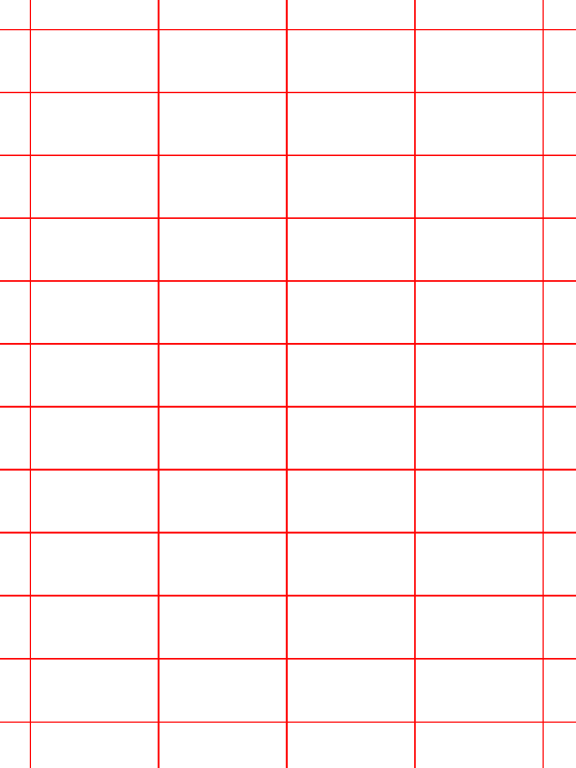
Give the GLSL for this pattern, as a WebGL 1 fragment shader.

```glsl
precision highp float;

uniform vec2 u_resolution;

const float PI = 3.14159265;
const vec3 PAPER = vec3(1.0);
const vec3 INK = vec3(1.0, 0.01, 0.01);

// Arch from 0 to 1 and back across the rules, peaking early for skew < 1
float skewedArch(float t, float skew) {
  return sin(PI * pow(clamp(t, 0.0, 1.0), skew));
}

// Exact share of a pixel-wide span covered by a line of the given width
float lineCoverage(float offset, float width, float pixel) {
  float upper = min(offset + 0.5 * pixel, 0.5 * width);
  float lower = max(offset - 0.5 * pixel, -0.5 * width);
  return clamp((upper - lower) / pixel, 0.0, 1.0);
}

// Evenly spaced rules that thicken and drift slightly toward the middle
float ruledLines(float pos, float start, float spacing, float count,
                 float skew, float swell, float drift, float pixel) {
  float index = clamp(floor((pos - start) / spacing + 0.5), 0.0, count - 1.0);
  float arch = skewedArch(index / (count - 1.0), skew);
  float center = start + index * spacing + drift * arch;
  float width = 0.00156 + swell * arch;
  return lineCoverage(pos - center, width, pixel);
}

void main() {
  // Canvas height is one unit
  float pixel = 1.0 / u_resolution.y;
  vec2 p = gl_FragCoord.xy * pixel;

  float columns = ruledLines(p.x, 0.0396, 0.1669, 5.0, 0.8, 0.001, 0.0, pixel);
  float rows = ruledLines(p.y, 0.0597, 0.08197, 12.0, 0.65, 0.0009, 0.0009, pixel);

  // Union of both rulings
  float ink = 1.0 - (1.0 - columns) * (1.0 - rows);
  gl_FragColor = vec4(mix(PAPER, INK, ink), 1.0);
}
```
